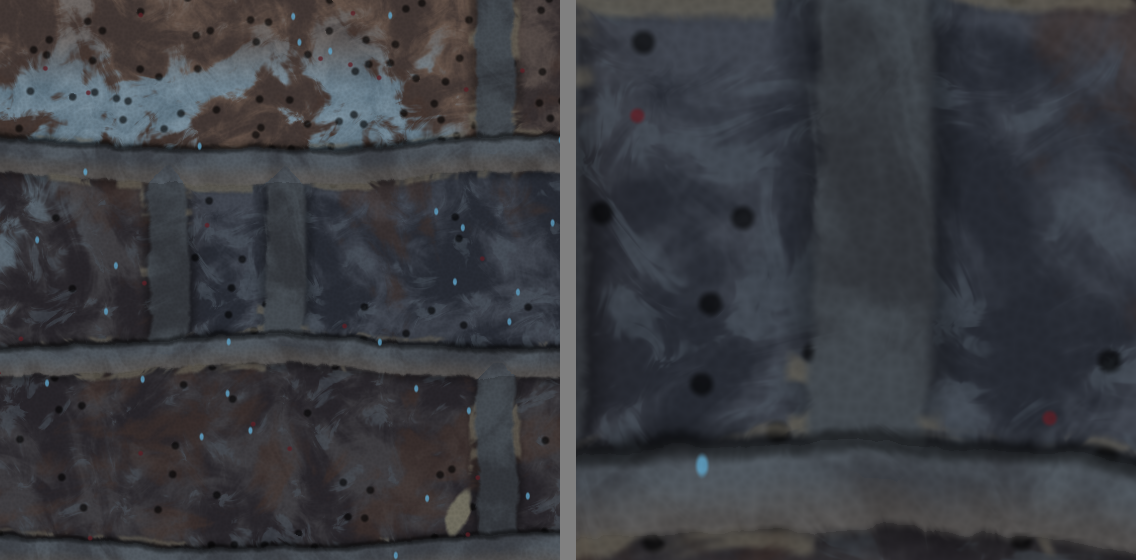
Left, the full canvas; right, a detail of the centre.
Give the GLSL for this texture, as a Shadertoy shader.

```glsl
// Draws a weathered brick wall: three dark courses, worn mortar, pale lime stains and small blue flecks.

vec2 hash2(vec2 p) {
    return fract(sin(vec2(dot(p, vec2(127.1, 311.7)), dot(p, vec2(269.5, 183.3)))) * 43758.5);
}

// Cellular noise: distance to the nearest point, and that point's random id
vec2 cells(vec2 p) {
    vec2 base = floor(p), nearest = vec2(9.0, 0.0);
    for (int j = -1; j <= 1; j++)
    for (int i = -1; i <= 1; i++) {
        vec2 cell = base + vec2(i, j);
        float d = length(cell + hash2(cell) - p);
        if (d < nearest.x) nearest = vec2(d, hash2(cell + 37.0).x);
    }
    return nearest;
}

// Layered, rotated and warped sines, about -1 to 1
float stain(vec2 p) {
    float sum = 0.0, amp = 0.5;
    for (int i = 0; i < 6; i++) {
        p = mat2(0.8, 0.6, -0.6, 0.8) * p * 1.65 + 0.7 * sin(p.yx * 1.3 + float(i) * 2.1);
        sum += amp * sin(p.x) * sin(p.y + 1.0);
        amp *= 0.68;
    }
    return sum;
}

// Spots of a given radius on the share of cells whose id exceeds the threshold
float spots(vec2 p, float radius, float threshold) {
    vec2 c = cells(p);
    return (1.0 - smoothstep(radius * 0.4, radius, c.x)) * step(threshold, c.y);
}

void mainImage(out vec4 fragColor, in vec2 fragCoord) {
    vec2 uv = fragCoord / iResolution.xy;
    float broad = stain(uv * 5.0 + 2.0);
    float mottle = stain(uv * 11.0 + 8.0);
    float fine = stain(uv * 29.0 + 4.0);
    vec2 p = uv + 0.008 * vec2(mottle, broad) + 0.004 * fine;

    // Bed joints bow up and down in turn; head joints shift between courses
    float pitch = 0.356;
    float bed = round(p.y / pitch);
    float odd = mod(bed, 2.0);
    float bow = 0.013 * cos(6.5 * (uv.x - 0.45)) * (odd * 2.0 - 1.0) + 0.006 * odd;
    float across = p.y - bow - bed * pitch;
    float course = floor((p.y - bow) / pitch);
    float middle = mod(course, 2.0);
    float top = step(1.5, course);
    float bedDist = abs(across) - mix(0.031, 0.025, odd);
    float headDist = mix(abs(p.x - 0.885), abs(abs(p.x - 0.405) - 0.105), middle) - 0.034;
    float dist = min(bedDist, headDist);

    // Brick faces: near black below, slate in the middle, brown on top
    float tone = smoothstep(-0.55, 0.65, mottle + 0.5 * fine);
    vec3 face = mix(vec3(0.15, 0.14, 0.16), vec3(0.24, 0.235, 0.25), tone);
    vec3 slate = mix(vec3(0.15, 0.165, 0.20), vec3(0.25, 0.27, 0.31), tone);
    vec3 brown = mix(vec3(0.25, 0.21, 0.20), vec3(0.40, 0.33, 0.29), tone);
    face = mix(face, slate, middle * smoothstep(0.25, 0.4, uv.x));
    face = mix(face, brown, top * (1.0 - 0.5 * smoothstep(0.86, 0.95, uv.x)));
    face = mix(face, vec3(0.27, 0.20, 0.17), 0.5 * smoothstep(0.1, 0.6, broad - 0.3 * fine));

    // Lime bloom, heavy low on the top course and at the left of the middle one
    float limeTop = top * (1.0 - smoothstep(0.78, 0.86, uv.x)) * (1.0 - 0.7 * smoothstep(0.83, 0.95, uv.y));
    float limeLeft = middle * (1.0 - smoothstep(0.02, 0.2, uv.x));
    float lime = smoothstep(-0.05, 0.3, broad * 0.7 + mottle * 0.6 + fine * 0.3);
    face = mix(face, vec3(0.41, 0.50, 0.56) + 0.07 * fine, lime * max(limeTop * 0.95, limeLeft * 0.6));
    face = mix(face, vec3(0.29, 0.33, 0.37), 0.45 * (1.0 - top) * smoothstep(0.3, 0.7, fine - 0.6 * broad));

    // Pits and brick edges
    face *= 1.0 - 0.6 * spots(uv * 24.0, 0.23, mix(0.85, 0.6, top));
    face *= 0.72 + 0.28 * smoothstep(0.0, 0.022, dist);

    // Mortar: blue grey above, sandy towards the lower edge of each bed
    vec3 mortar = mix(vec3(0.23, 0.245, 0.27), vec3(0.31, 0.34, 0.37), smoothstep(-0.6, 0.6, mottle + 0.4 * fine));
    float sandy = (1.0 - smoothstep(-0.025, 0.012, across)) * step(bedDist, headDist);
    mortar = mix(mortar, vec3(0.34, 0.32, 0.305) + 0.05 * fine, 0.75 * sandy);
    mortar *= mix(0.84, 1.0, step(bedDist, 0.0));
    vec3 color = mix(mortar, face, smoothstep(-0.004, 0.005, dist));

    // Shadow under each course, and broken sandy crust along the joints
    float underside = step(0.0, across) * (1.0 - smoothstep(0.002, 0.011, abs(bedDist)));
    color *= 1.0 - 0.45 * underside;
    float rim = 1.0 - smoothstep(0.002, 0.011, abs(dist - 0.005));
    float crust = rim * smoothstep(0.05, 0.4, mottle + 0.4 * broad) * (1.0 - underside);
    color = mix(color, vec3(0.42, 0.40, 0.35), 0.65 * crust);

    // One pale chip in the lowest course
    vec2 chip = p - vec2(0.818, 0.085);
    chip.x -= 0.3 * chip.y;
    float chipMask = 1.0 - smoothstep(0.75, 1.1, length(chip / vec2(0.019, 0.042)));
    color = mix(color, vec3(0.45, 0.44, 0.38), 0.9 * chipMask);

    // Blue flecks, rare red specks and fine grain
    color = mix(color, vec3(0.36, 0.62, 0.76), 0.85 * spots(uv * vec2(26.0, 15.0) + 5.0, 0.13, 0.93));
    color = mix(color, vec3(0.36, 0.12, 0.15), 0.8 * spots(uv * 17.0 + 31.0, 0.1, 0.96));
    color *= 0.95 + 0.1 * cells(uv * 150.0).x;
    fragColor = vec4(color, 1.0);
}
```
